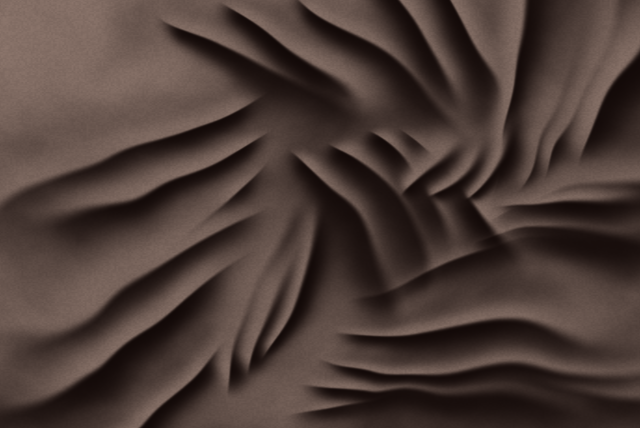
Give the GLSL for this texture, as a Shadertoy shader.

```glsl
// Draped brown satin: soft folds fanning out of pinched knots, with a fine weave.

const vec3 SHADOW = vec3(0.045, 0.012, 0.008);
const vec3 SHEEN = vec3(0.57, 0.48, 0.44);
const vec2 LIGHT_DIR = vec2(-0.4, 0.9);

float hash(vec2 p) {
    vec3 q = fract(p.xyx * vec3(0.1031, 0.1030, 0.0973));
    q += dot(q, q.yzx + 33.33);
    return fract((q.x + q.y) * q.z);
}

float noise(vec2 p) {
    vec2 cell = floor(p), f = fract(p);
    f = f * f * (3.0 - 2.0 * f);
    float low = mix(hash(cell), hash(cell + vec2(1, 0)), f.x);
    float high = mix(hash(cell + vec2(0, 1)), hash(cell + vec2(1, 1)), f.x);
    return mix(low, high, f.y);
}

float fbm(vec2 p) {
    float sum = 0.0, gain = 0.5;
    for (int i = 0; i < 4; i++) {
        sum += gain * noise(p);
        p = mat2(1.6, 1.2, -1.2, 1.6) * p + 7.3;
        gain *= 0.5;
    }
    return sum;
}

vec2 warp(vec2 p, float scale, float amount) {
    vec2 q = p * scale;
    return p + amount * (vec2(noise(q + 3.7), noise(q + 41.2)) - 0.5);
}

// Lays one fold over the tone: lit ridge, crisp edge, shadow fading below.
float layFold(float tone, vec2 p, vec2 start, float angle, float len, float width, float bend) {
    vec2 along = vec2(cos(angle), sin(angle));
    vec2 across = vec2(-along.y, along.x);
    across *= dot(across, LIGHT_DIR) < 0.0 ? -1.0 : 1.0;
    vec2 d = p - start;
    float a = clamp(dot(d, along) / len, 0.0, 1.0);
    float v = dot(d, across) - bend * len * a * (1.0 - a);
    float q = v / (width * mix(0.3, 1.3, a));
    float taper = smoothstep(0.0, 0.14, a) * (1.0 - smoothstep(0.5, 1.0, a));
    float softness = mix(0.004, 0.03, a * a);
    float lit = mix(-0.3, 1.9, exp(-0.6 * q * q));
    float shade = mix(0.0, -2.9, exp(-0.4 * q * q));
    float foldTone = mix(shade, lit, smoothstep(-softness, softness, v));
    return mix(tone, foldTone, taper * exp(-0.35 * q * q));
}

// Spreads folds between two starting points while their angle (degrees) turns.
float layBand(float tone, vec2 p, vec2 from, vec2 to, vec2 angles, float len, float width, int count) {
    for (int i = 0; i < count; i++) {
        vec2 seed = from * 91.0 + float(i) * 5.3;
        float jitter = hash(seed), shift = hash(seed + 17.0), curve = hash(seed + 29.0);
        float t = (float(i) + 0.2 + 0.6 * jitter) / float(count);
        float angle = radians(mix(angles.x, angles.y, t) + 12.0 * (shift - 0.5));
        tone = layFold(tone, p, mix(from, to, t), angle, len * mix(0.75, 1.2, shift),
                       width * mix(0.7, 1.3, curve), 0.7 * (curve - 0.5));
    }
    return tone;
}

// Broad light and dark areas of the loose cloth.
float looseCloth(vec2 p) {
    float corner = 1.3 * exp(-3.0 * dot(p - vec2(0.1, 0.95), p - vec2(0.1, 0.95)));
    float falloff = -0.9 * smoothstep(0.9, 1.5, p.x);
    vec2 slanted = mat2(0.82, -0.57, 0.57, 0.82) * p;
    return 0.25 + corner + falloff + 4.0 * (fbm(slanted * vec2(2.2, 4.5)) - 0.47);
}

float drape(vec2 p) {
    float tone = looseCloth(p);
    // Long diagonal sweep on the left
    tone = layBand(tone, p, vec2(0.66, 0.86), vec2(0.56, 0.30), vec2(203, 217), 0.80, 0.075, 6);
    // Falling folds at the top and steep ones on the right
    tone = layBand(tone, p, vec2(0.32, 1.0), vec2(1.05, 1.08), vec2(-38, -64), 0.50, 0.06, 5);
    tone = layBand(tone, p, vec2(1.06, 0.50), vec2(1.36, 0.60), vec2(78, 60), 0.70, 0.08, 4);
    // Nearly level folds stacked at the lower right
    tone = layBand(tone, p, vec2(0.60, 0.03), vec2(0.78, 0.34), vec2(-7, 7), 0.95, 0.05, 5);
    tone = layBand(tone, p, vec2(1.03, 0.38), vec2(1.12, 0.55), vec2(-4, 12), 0.55, 0.05, 3);
    // Pinched folds around the centre
    tone = layBand(tone, p, vec2(0.48, 0.08), vec2(0.60, 0.22), vec2(62, 72), 0.48, 0.05, 3);
    tone = layBand(tone, p, vec2(0.58, 0.64), vec2(0.96, 0.68), vec2(-60, -46), 0.45, 0.06, 4);
    return layBand(tone, p, vec2(0.84, 0.50), vec2(1.06, 0.53), vec2(40, 58), 0.36, 0.045, 3);
}

void mainImage(out vec4 fragColor, in vec2 fragCoord) {
    vec2 p = fragCoord / iResolution.y;
    vec2 cloth = warp(warp(p, 3.2, 0.10), 9.0, 0.022);
    float tone = drape(cloth);

    // Small creases and thread grain
    tone += 0.7 * (fbm(cloth * vec2(9.0, 13.0)) - 0.47);
    float weave = noise(p * vec2(230.0, 300.0)) - 0.5;

    float brightness = 1.0 / (1.0 + exp(-tone));
    brightness *= 1.0 + 0.09 * weave;
    fragColor = vec4(mix(SHADOW, SHEEN, brightness), 1.0);
}
```
